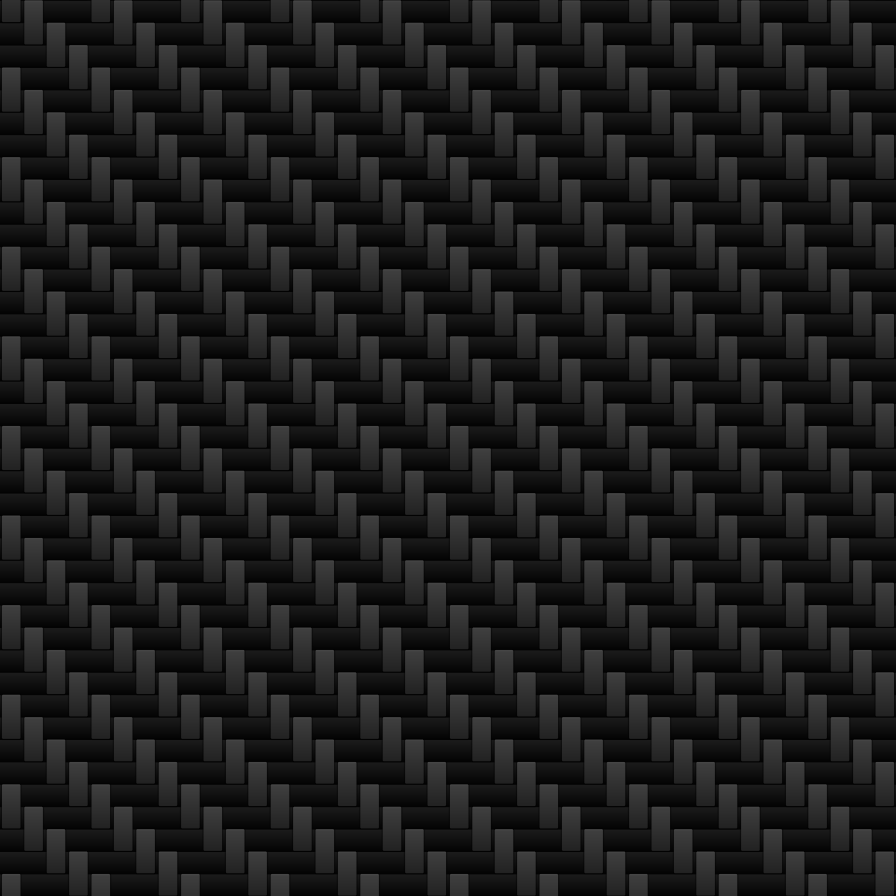
A three.js fragment shader for this pattern:

```glsl
// Dark carbon-fibre twill: grey upright tows stepping diagonally over black level tows.
#define REPEATS 10.0
#define TWILL 4.0
#define BAR_HALF vec2(0.415, 0.985)
#define BAR_ROUND 0.06
#define BAR_TOP 0.25
#define BAR_BOTTOM 0.132
#define BAR_GLINT 0.025
#define ROW_TOP 0.112
#define ROW_BOTTOM 0.012
#define ROW_HALF 0.465
#define GAP_SHADE 0.012
#define SHADOW_REACH 0.09

varying vec2 vUv;

float roundedBox(vec2 p, vec2 halfSize, float radius) {
  vec2 q = abs(p) - halfSize + radius;
  return length(max(q, 0.0)) + min(max(q.x, q.y), 0.0) - radius;
}

float coverage(float dist, float softness) {
  return clamp(0.5 - dist / softness, 0.0, 1.0);
}

// Offset from the nearest bar centre in a column; each column steps one cell down.
vec2 barOffset(vec2 p, float column) {
  float along = mod(p.y - column + 0.5 * TWILL, TWILL) - 0.5 * TWILL;
  return vec2(p.x - column - 0.5, along);
}

void main() {
  // Cell units, with rows counted downward from the top edge.
  float cells = REPEATS * TWILL;
  vec2 p = vec2(vUv.x, 1.0 - vUv.y) * cells;
  float softness = max(fwidth(vUv.x) * cells, 0.001);

  // Level tows, lit along their upper edge.
  float across = fract(p.y);
  float rowMask = coverage(abs(across - 0.5) - ROW_HALF, softness);
  float shade = mix(GAP_SHADE, mix(ROW_TOP, ROW_BOTTOM, across), rowMask);

  // Contact shadows of the upright tows, including those beside this column.
  float column = floor(p.x);
  for (int i = -1; i <= 1; i++) {
    vec2 beside = barOffset(p, column + float(i));
    float gap = roundedBox(beside, BAR_HALF, BAR_ROUND);
    shade *= mix(0.45, 1.0, smoothstep(0.0, SHADOW_REACH, gap));
  }

  // Upright tow, with a fading body and a thin glint on its top end.
  vec2 local = barOffset(p, column);
  float bar = roundedBox(local, BAR_HALF, BAR_ROUND);
  float fall = clamp(0.5 + 0.5 * local.y / BAR_HALF.y, 0.0, 1.0);
  float body = mix(BAR_TOP, BAR_BOTTOM, fall);
  body += BAR_GLINT * (1.0 - smoothstep(0.0, 0.06, fall));
  shade = mix(shade, body, coverage(bar, softness));

  gl_FragColor = vec4(vec3(shade), 1.0);
}
```
